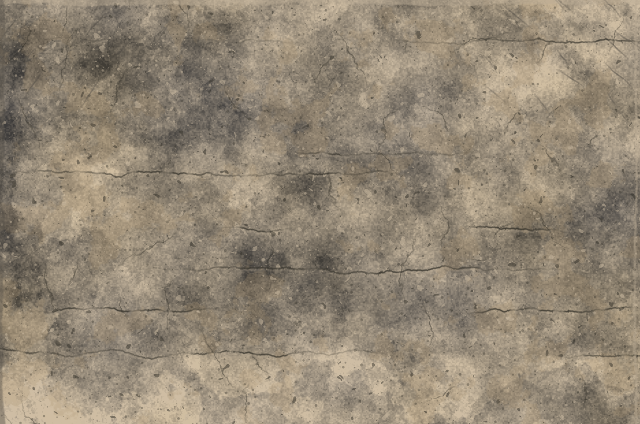
A Shadertoy shader for this texture:

```glsl
// Weathered concrete wall: grimy stains, peeling wash, broken cracks, scratches and pits.
const vec3 SHADE = vec3(0.33, 0.31, 0.28);
const vec3 CEMENT = vec3(0.73, 0.67, 0.58);
const vec3 CRACK_COLOR = vec3(0.20, 0.19, 0.16);
const vec3 OCHRE = vec3(0.65, 0.56, 0.43);
const float MEAN_TONE = 0.70;
const float CLOUD_CONTRAST = 1.30;
const float MOTTLE_CONTRAST = 0.75;
const float FLAKE_CONTRAST = 0.15;
const float GRAIN_CONTRAST = 0.50;
const float CRACK_WIDTH = 0.0012;
// Grime clouds: centre xy, radii zw
const vec4 STAINS[6] = vec4[6](
    vec4(0.38, 0.71, 0.28, 0.07), vec4(0.80, 0.58, 0.22, 0.11),
    vec4(1.25, 0.33, 0.30, 0.15), vec4(0.00, 0.45, 0.05, 0.60),
    vec4(0.70, 0.35, 0.13, 0.08), vec4(1.35, 0.92, 0.18, 0.06));
const float CRACK_HEIGHTS[7] = float[7](0.905, 0.640, 0.455, 0.590, 0.365, 0.270, 0.165);
// Random value per lattice point
float hash(vec2 p) {
    vec3 q = fract(p.xyx * 0.1031);
    q += dot(q, q.yzx + 33.33);
    return fract((q.x + q.y) * q.z);
}
float noise(vec2 p) {
    vec2 cell = floor(p), f = fract(p);
    f = f * f * (3.0 - 2.0 * f);
    return mix(mix(hash(cell), hash(cell + vec2(1, 0)), f.x),
               mix(hash(cell + vec2(0, 1)), hash(cell + vec2(1, 1)), f.x), f.y);
}
// Layered noise; the divisor is the sum of the six weights
float fbm(vec2 p) {
    float sum = 0.0, weight = 1.0;
    for (int i = 0; i < 6; i++) {
        sum += weight * noise(p);
        p = mat2(1.6, 1.2, -1.2, 1.6) * p + 17.3;
        weight *= 0.58;
    }
    return sum / 2.29;
}
float line(float dist, float width, float pixel) { return 1.0 - smoothstep(0.0, width + pixel, abs(dist)); }
// Cellular blobs of random radius; density is the share of filled cells
float spots(vec2 p, float scale, float density, float pixel) {
    p *= scale;
    float mask = 0.0, edge = pixel * scale * 0.5;
    for (int k = 0; k < 9; k++) {
        vec2 cell = floor(p) + vec2(k % 3, k / 3) - 1.0;
        vec2 offset = p - cell - vec2(hash(cell + 3.1), hash(cell + 71.7));
        float radius = mix(0.06, 0.25, pow(hash(cell + 29.0), 3.0));
        float blob = 1.0 - smoothstep(radius - edge, radius + edge, length(offset));
        mask = max(mask, step(hash(cell + 53.0), density) * blob);
    }
    return mask;
}
// Scattered short strokes, one per cell, around a main angle
float strokes(vec2 p, float scale, float angle, float spread, float density, float pixel) {
    p *= scale;
    float mask = 0.0;
    for (int k = 0; k < 9; k++) {
        vec2 cell = floor(p) + vec2(k % 3, k / 3) - 1.0;
        vec2 offset = p - cell - vec2(hash(cell + 11.0), hash(cell + 47.0));
        float a = angle + spread * (hash(cell + 5.0) - 0.5);
        vec2 dir = vec2(cos(a), sin(a));
        float reach = mix(0.15, 0.60, hash(cell + 83.0));
        float along = clamp(dot(offset, dir), -reach, reach);
        float ink = line(length(offset - dir * along) / scale, 0.001, pixel);
        mask = max(mask, step(hash(cell + 19.0), density) * ink * (1.0 - 0.7 * abs(along) / reach));
    }
    return mask;
}

void mainImage(out vec4 fragColor, in vec2 fragCoord) {
    vec2 p = fragCoord / iResolution.y;
    float pixel = 1.0 / iResolution.y, right = iResolution.x * pixel;
    vec2 wobble = vec2(fbm(p * 11.0), fbm(p * 11.0 + 40.0)) - 0.5;
    vec2 chipped = p + 0.013 * (vec2(noise(p * 80.0), noise(p * 80.0 + 31.0)) - 0.5);
    // Clouds, mottling, drips and grime
    float tone = MEAN_TONE + CLOUD_CONTRAST * (fbm((p + 0.12 * wobble) * vec2(2.4, 3.4) + 8.0) - 0.5);
    tone += MOTTLE_CONTRAST * (fbm(p * 20.0 + 5.0) - 0.5);
    tone += 0.14 * (noise((p + 0.05 * wobble) * vec2(34.0, 4.0)) - 0.5);
    float grime = 0.0;
    for (int i = 0; i < 6; i++) {
        vec2 q = (p + 0.30 * wobble - STAINS[i].xy) / STAINS[i].zw;
        grime += exp(-dot(q, q));
    }
    tone -= 0.46 * min(grime, 1.1);
    // Ragged flakes and pale wash at the foot and left side
    float zone = max(1.0 - smoothstep(0.14, 0.18, p.y),
        exp(-pow((p.x - 0.15) / 0.10, 2.0)) * (1.0 - smoothstep(0.65, 0.95, p.y)));
    float wash = zone * smoothstep(0.46, 0.49, fbm(p * 5.5 + 61.0));
    float flakes = smoothstep(0.54, 0.56, fbm(p * 10.0 + 23.0)) - smoothstep(0.55, 0.57, fbm(p * 13.0 + 77.0));
    tone += 0.28 * wash + FLAKE_CONTRAST * flakes + 0.06 * smoothstep(0.75, 0.95, p.y);
    tone += GRAIN_CONTRAST * (0.65 * noise(p * 310.0) + 0.35 * noise(p * 140.0 + 9.0) - 0.5);
    vec3 color = mix(SHADE, CEMENT, clamp(tone, -0.20, 1.20));
    color += (fbm(p * 4.0 + 90.0) - 0.5 + 0.1 * wash - 0.1 * grime) * vec3(0.03, 0.01, -0.04);
    color = mix(color, OCHRE, 0.25 * smoothstep(0.57, 0.63, fbm(p * 12.0 + 130.0)));
    // Chips, pits and fine specks
    color = mix(color, CEMENT * 1.08, 0.50 * spots(chipped, 34.0, 0.32, pixel));
    color = mix(color, CRACK_COLOR, 0.50 * spots(chipped + 7.0, 46.0, 0.18, pixel));
    color = mix(color, CEMENT * 1.10, 0.45 * spots(p + 3.0, 75.0, 0.30, pixel));
    color = mix(color, CRACK_COLOR, 0.35 * spots(p + 5.0, 75.0, 0.30, pixel));
    // Diagonal scratches in the upper corners, then branching cracks
    float lean = p.x < 0.78 ? 0.9 : -0.75;
    float corner = smoothstep(0.20, 0.50, abs(p.x - 0.78)) * smoothstep(0.66, 0.80, p.y);
    color = mix(color, SHADE, 0.60 * corner * strokes(p + 0.015 * wobble, 13.0, lean, 0.4, 0.80, pixel));
    color = mix(color, CRACK_COLOR, 0.50 * strokes(p + 0.08 * wobble, 7.5, 1.5, 2.2, 0.50, pixel));
    // Broken level cracks with pale lips
    for (int i = 0; i < 7; i++) {
        float seed = 13.7 * float(i + 1);
        float gap = p.y - CRACK_HEIGHTS[i] - 0.040 * (fbm(vec2(p.x * 11.0, seed)) - 0.5);
        float open = smoothstep(0.42, 0.85, noise(vec2(p.x * 5.0 + 4.0, seed + 5.0)));
        open *= 0.30 + 0.70 * smoothstep(0.25, 0.55, noise(vec2(p.x * 38.0, seed)));
        color = mix(color, CEMENT, 0.25 * open * line(gap + 0.005, 0.002, pixel));
        color = mix(color, CRACK_COLOR, (0.06 + 0.70 * open) * line(gap, CRACK_WIDTH, pixel));
    }
    // Worn slab border
    float ragged = 0.02 * wobble.x;
    color = mix(color, CEMENT, 0.50 * smoothstep(0.986, 0.991, p.y + ragged));
    color = mix(color, CEMENT, 0.45 * line(p.x - right + 0.010 + ragged, 0.003, pixel));
    color = mix(color, SHADE, 0.45 * (1.0 - smoothstep(0.006, 0.012, p.x + ragged)));
    fragColor = vec4(clamp(color, 0.0, 1.0), 1.0);
}
```
